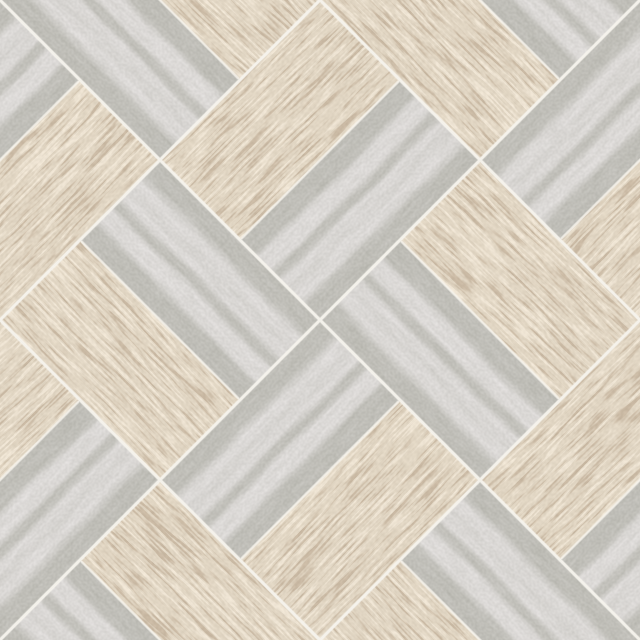
This pattern is drawn by a WebGL 2 fragment shader. Its source:

```glsl
#version 300 es
precision highp float;
// Diagonal basket weave of paired floor planks, one grey striped and one beige wood, with pale joints.

#define CELLS_PER_DIAGONAL 2.0
#define JOINT_WIDTH 0.0050
#define SPLIT_WIDTH 0.0038
#define JOINT_BLUR 0.0015
#define GRAIN_LINES 42.0
#define SPECKLE 0.04
#define JOINT_COLOR vec3(0.965, 0.955, 0.93)
#define GREY_DARK vec3(0.75, 0.745, 0.72)
#define GREY_LIGHT vec3(0.86, 0.85, 0.84)
#define BEIGE_BASE vec3(0.88, 0.836, 0.763)
#define BEIGE_DARK vec3(0.785, 0.72, 0.635)
#define BEIGE_LIGHT vec3(0.935, 0.895, 0.83)

uniform vec2 u_resolution;
out vec4 fragColor;

vec2 randomGradient(vec2 cell) {
    vec3 q = fract(cell.xyx * vec3(0.1031, 0.1030, 0.0973));
    q += dot(q, q.yzx + 33.33);
    float angle = 6.28318 * fract((q.x + q.y) * q.z);
    return vec2(cos(angle), sin(angle));
}

// Gradient noise, roughly -0.7 to 0.7
float gradientNoise(vec2 p) {
    vec2 i = floor(p), f = p - i;
    vec2 w = f * f * f * (f * (f * 6.0 - 15.0) + 10.0);
    vec2 e = vec2(1.0, 0.0);
    float low = mix(dot(randomGradient(i), f),
                    dot(randomGradient(i + e), f - e), w.x);
    float high = mix(dot(randomGradient(i + e.yx), f - e.yx),
                     dot(randomGradient(i + 1.0), f - 1.0), w.x);
    return mix(low, high, w.y);
}

// Soft-edged band between two positions across a plank
float band(float x, float from, float to, float blur) {
    return smoothstep(from - blur, from + blur, x)
         - smoothstep(to - blur, to + blur, x);
}

// plank.x runs along the length, plank.y across the width, both 0 to 1
vec3 greyPlank(vec2 plank, vec2 seed) {
    float wobble = 0.025 * gradientNoise(plank * vec2(3.0, 2.0) + seed);
    float x = plank.y + wobble;
    float dark = 1.0 - smoothstep(0.15, 0.27, x);
    dark += 0.9 * band(x, 0.5, 0.6, 0.035);
    dark += smoothstep(0.74, 0.83, x);
    dark += 0.2 * band(x, 0.33, 0.42, 0.05);
    float streak = gradientNoise(plank * vec2(6.0, 24.0) + seed);
    float fibre = gradientNoise(plank * vec2(16.0, 40.0) + seed + 7.0);
    float fleck = gradientNoise(plank * vec2(75.0, 42.0) + seed);
    dark = clamp(dark, 0.0, 1.0) + 0.25 * streak + 0.2 * fibre;
    return mix(GREY_LIGHT, GREY_DARK, dark) + SPECKLE * fleck;
}

vec3 beigePlank(vec2 plank, vec2 seed) {
    // Slight bend keeps the grain from running perfectly straight
    float bend = 0.02 * gradientNoise(plank * vec2(2.0, 1.5) + seed);
    vec2 g = vec2(plank.x, plank.y + bend + 0.03 * plank.x);
    float tone = gradientNoise(g * vec2(1.5, 3.0) + seed);
    float veins = gradientNoise(g * vec2(2.5, 0.6 * GRAIN_LINES) + seed);
    float fine = gradientNoise(g * vec2(5.5, GRAIN_LINES) + seed + 17.0);
    float dashes = gradientNoise(g * vec2(12.0, 0.9 * GRAIN_LINES) + seed + 53.0);
    float fleck = gradientNoise(g * vec2(60.0, 40.0) + seed + 29.0);
    float grain = 0.7 * fine + 0.4 * veins + 0.4 * dashes + 0.2 * tone;
    vec3 color = mix(BEIGE_BASE, BEIGE_DARK, 0.95 * smoothstep(0.0, 0.42, grain));
    color = mix(color, BEIGE_LIGHT, smoothstep(0.05, 0.38, -grain));
    return color + 0.04 * fleck;
}

// Joint coverage from the distance to its centre line
float joint(float dist, float width, float pixel) {
    float blur = max(0.75 * pixel, JOINT_BLUR);
    return 1.0 - smoothstep(0.5 * width - blur, 0.5 * width + blur, dist);
}

void main() {
    vec2 p = gl_FragCoord.xy / u_resolution;
    float pixel = 1.0 / min(u_resolution.x, u_resolution.y);

    // Square lattice turned by 45 degrees
    vec2 lattice = CELLS_PER_DIAGONAL * vec2(p.x + p.y, p.y - p.x);
    float toCanvas = 1.0 / (CELLS_PER_DIAGONAL * sqrt(2.0));
    vec2 cell = floor(lattice);
    vec2 local = lattice - cell;

    // Planks change direction from cell to cell, and swap sides by column
    bool turned = mod(cell.x + cell.y, 2.0) > 0.5;
    vec2 tile = turned ? local.yx : local;
    if (mod(cell.x, 2.0) > 0.5) tile.y = 1.0 - tile.y;

    bool isGrey = tile.y < 0.5;
    vec2 plank = vec2(tile.x, fract(2.0 * tile.y));
    vec2 seed = 13.7 * cell + vec2(101.3, 157.9);
    vec3 color = isGrey ? greyPlank(plank, seed) : beigePlank(plank, seed + 41.0);

    // Joints around each cell and between its two planks
    vec2 toEdge = min(local, 1.0 - local);
    float edgeDistance = min(toEdge.x, toEdge.y) * toCanvas;
    float splitDistance = abs(tile.y - 0.5) * toCanvas;
    float cover = max(0.95 * joint(edgeDistance, JOINT_WIDTH, pixel),
                      0.85 * joint(splitDistance, SPLIT_WIDTH, pixel));
    fragColor = vec4(mix(color, JOINT_COLOR, cover), 1.0);
}
```
